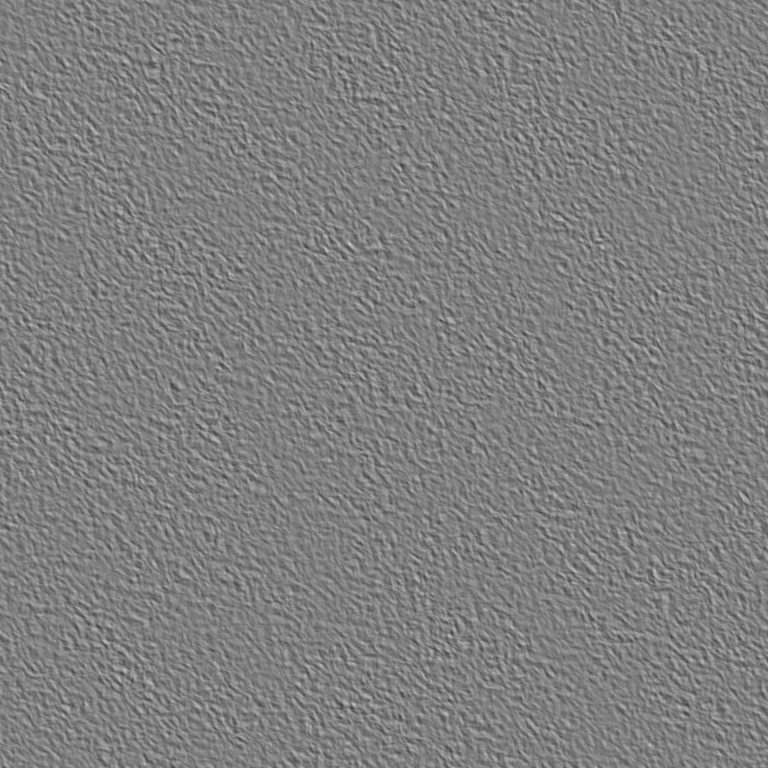
Give the GLSL for this texture, as a Shadertoy shader.

```glsl
// Unit gradient at a lattice point
vec2 latticeGradient(vec2 cell) {
    uvec2 q = uvec2(ivec2(cell)) * uvec2(1597u, 3571u);
    uint n = (q.x ^ (q.y << 7)) * 48271u;
    n = (n ^ (n >> 15)) * 73471u;
    n = (n ^ (n >> 13)) * 91193u;
    float angle = float((n >> 8) & 65535u) / 65536.0 * 6.28319;
    return vec2(cos(angle), sin(angle));
}

float gradientNoise(vec2 p) {
    vec2 cell = floor(p), f = p - cell;
    vec2 blend = f * f * f * (f * (f * 6.0 - 15.0) + 10.0);
    float a = dot(latticeGradient(cell), f);
    float b = dot(latticeGradient(cell + vec2(1, 0)), f - vec2(1, 0));
    float c = dot(latticeGradient(cell + vec2(0, 1)), f - vec2(0, 1));
    float d = dot(latticeGradient(cell + vec2(1, 1)), f - vec2(1, 1));
    return mix(mix(a, b, blend.x), mix(c, d, blend.x), blend.y);
}

// Plaster relief: rotated octaves of fine grain
float plasterHeight(vec2 p) {
    mat2 turn = mat2(0.8, 0.6, -0.6, 0.8);
    float height = 0.0, amplitude = 1.0;
    p *= 128.0;
    for (int octave = 0; octave < 3; octave++) {
        height += amplitude * gradientNoise(p);
        p = turn * p * 1.6 + 17.3;
        amplitude *= 0.5;
    }
    return height;
}

void mainImage(out vec4 fragColor, in vec2 fragCoord) {
    vec2 uv = fragCoord / iResolution.y;
    vec2 lightDir = vec2(0.707, 0.707);
    vec2 grainDir = vec2(0.707, -0.707);

    // Grain stretched along the ridges, with a gentle wander
    vec2 wander = vec2(gradientNoise(uv * 34.0), gradientNoise(uv * 34.0 + 41.7));
    vec2 p = uv + 0.005 * wander;
    p -= 0.33 * grainDir * dot(p, grainDir);

    // Emboss: height difference across the light direction
    float relief = plasterHeight(p + 0.0016 * lightDir) - plasterHeight(p - 0.0016 * lightDir);

    // Broad streaks of smoother and rougher plaster
    vec2 streakPos = vec2(dot(uv, grainDir) * 5.0, dot(uv, lightDir) * 12.0);
    float roughness = 1.0 + 0.45 * gradientNoise(streakPos) + 0.5 * gradientNoise(uv * 30.0 + 7.0);

    float gray = 0.498 + 0.21 * roughness * relief;
    fragColor = vec4(vec3(clamp(gray, 0.2, 0.8)), 1.0);
}
```
